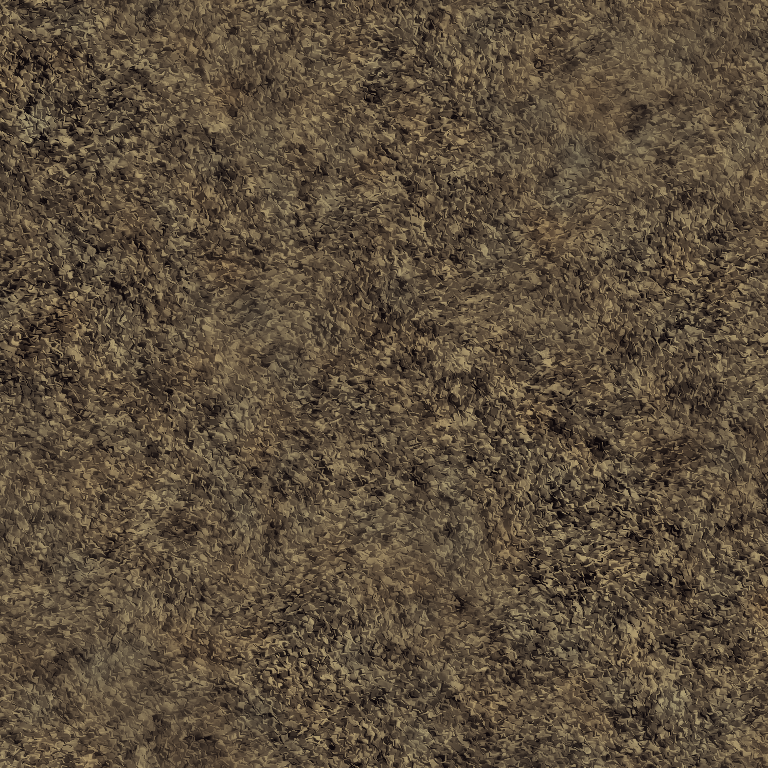
Write a WebGL 1 fragment shader that draws this texture.

```glsl
precision highp float;
uniform vec2 u_resolution;

#define COARSEST 42.0      // stroke cells across the canvas, coarsest layer
#define LAYER_RATIO 1.7    // growth of cell count from layer to layer
#define HALF_LENGTH 0.98   // stroke size, in cells
#define HALF_WIDTH 0.26
#define LEAN -0.65         // main stroke direction, radians
#define SPREAD 1.4         // random spread of the direction
#define TONE_RANGE 0.62
#define RELIEF 0.10        // lit upper side, dark lower side
#define OPACITY 0.76
#define RAGGED 0.0016      // bending of the stroke outlines

const vec3 SHADOW = vec3(0.13, 0.10, 0.09);
const vec3 SOIL = vec3(0.37, 0.31, 0.24);
const vec3 STRAW = vec3(0.56, 0.49, 0.36);

vec3 hash3(vec2 p) {
  vec3 q = fract(p.xyx * vec3(0.1031, 0.1030, 0.0973));
  q += dot(q, q.yxz + 33.33);
  return fract((q.xxy + q.yzz) * q.zyx);
}

// Soft cellular noise: round bumps of random sign, mean zero
float patches(vec2 p) {
  vec2 cell = floor(p);
  float sum = 0.0;
  for (int y = -1; y <= 1; y++) {
    for (int x = -1; x <= 1; x++) {
      vec2 id = cell + vec2(x, y);
      vec3 rnd = hash3(id + 17.0);
      vec2 d = p - id - rnd.xy;
      float bump = max(0.0, 1.0 - dot(d, d));
      sum += (rnd.z - 0.5) * bump * bump;
    }
  }
  return sum;
}

// Slowly turning grain direction
float grainAngle(vec2 p) {
  return LEAN + 0.35 * sin(19.0 * p.x + 2.0 * sin(13.0 * p.y))
              + 0.40 * sin(31.0 * p.y + 2.0 * sin(23.0 * p.x));
}

// Lays one stroke per cell over the tone below
float layStrokes(float tone, vec2 p, float scale, float seed) {
  vec2 g = p * scale;
  vec2 cell = floor(g);
  for (int y = -1; y <= 1; y++) {
    for (int x = -1; x <= 1; x++) {
      vec2 id = cell + vec2(x, y);
      vec3 rnd = hash3(id + seed);
      vec3 look = hash3(id + seed + 71.7);
      vec2 centre = id + rnd.xy;
      float angle = grainAngle(centre / scale) + (look.x - 0.5) * SPREAD;
      vec2 along = vec2(cos(angle), sin(angle));
      vec2 d = g - centre;
      float u = dot(d, along) / (HALF_LENGTH * mix(0.45, 1.0, look.y));
      float v = dot(d, vec2(-along.y, along.x)) / (HALF_WIDTH * mix(0.6, 1.5, look.z));
      float cover = OPACITY * (1.0 - smoothstep(0.6, 1.0, length(vec2(u, v))));
      float strokeTone = (rnd.z - 0.5) * TONE_RANGE + v * RELIEF;
      tone = mix(tone, strokeTone, cover);
    }
  }
  return tone;
}

vec3 earth(float tone) {
  float low = (tone - SHADOW.r) / (SOIL.r - SHADOW.r);
  float high = (tone - SOIL.r) / (STRAW.r - SOIL.r);
  return tone < SOIL.r ? mix(SHADOW, SOIL, low) : mix(SOIL, STRAW, high);
}

void main() {
  vec2 p = gl_FragCoord.xy / u_resolution.y;

  // Ragged outlines from layered sines
  vec2 bend = sin(p.yx * vec2(310.0, 270.0) + 3.0 * sin(p * vec2(190.0, 230.0)));
  vec2 ragged = p + RAGGED * bend;

  // Matted strokes, coarse to fine
  float tone = -0.06;
  float scale = COARSEST;
  for (int i = 0; i < 4; i++) {
    tone = layStrokes(tone, ragged, scale, 13.0 + 37.0 * float(i));
    scale *= LAYER_RATIO;
  }

  // Rougher and smoother areas, broad light and dark, small pits
  float broad = patches(p * 6.0);
  tone *= 1.0 - 0.7 * broad;
  tone += 0.03 * broad + 0.05 * patches(p * 15.0 + 5.0);
  float clump = patches(ragged * 48.0 + 9.0);
  tone += 0.07 * clump + 0.14 * min(clump, 0.0);

  // Colour, with a faint warm and cool drift
  vec3 colour = earth(clamp(0.385 + tone, 0.05, 0.68));
  colour *= 1.0 + 0.05 * patches(p * 24.0 + 31.0) * vec3(1.0, 0.0, -1.0);
  gl_FragColor = vec4(colour, 1.0);
}
```
